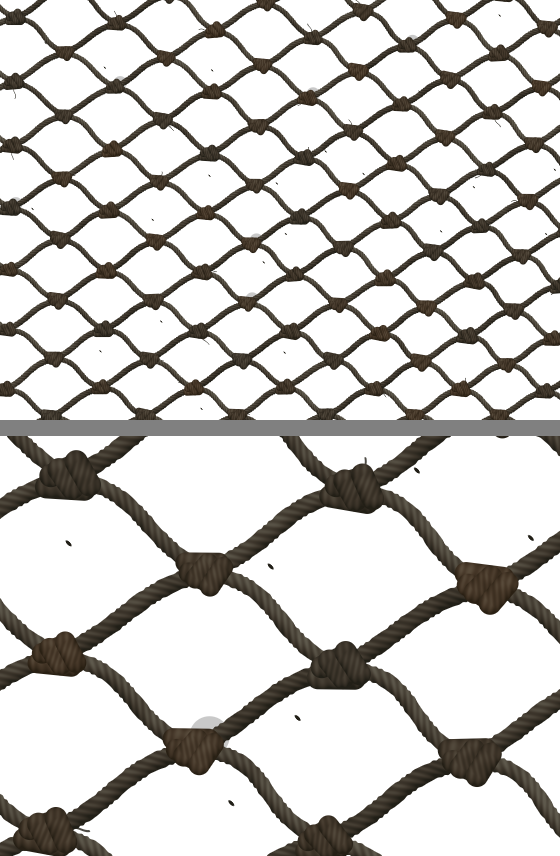
Top, the full canvas; bottom, a detail of the centre.
This pattern is drawn by a WebGL 2 fragment shader. Its source:

```glsl
#version 300 es
precision highp float;
// Knotted rope netting: a slightly warped diamond mesh of weathered cord on white.

uniform vec2 u_resolution;
out vec4 outColor;

// Mesh layout, in canvas heights: knot position is quadratic in its index.
const vec2 MESH_ORIGIN = vec2(0.6076, 0.5573);
const vec2 STEP_DOWN = vec2(0.1076, -0.0759);   // along the falling cords
const vec2 STEP_UP = vec2(0.1171, 0.0657);      // along the rising cords
const vec2 BEND_DOWN = vec2(-0.00127, 0.00086);
const vec2 BEND_UP = vec2(-0.00018, -0.00054);
const vec2 BEND_CROSS = vec2(-0.00122, -0.00087);
const float KNOT_JITTER = 0.003;

// Cord and knot shape
const float RADIUS_DOWN = 0.0061;
const float RADIUS_UP = 0.0070;
const vec2 BOW_DOWN = vec2(0.0060, 0.0058);     // single and double wave
const vec2 BOW_UP = vec2(0.0045, -0.0035);
const float TWIST = 760.0;
const float KNOT_SIZE = 0.0255;
const vec4 KNOT_TURNS[4] = vec4[4](             // segment ends of each turn
  vec4(-0.70, -0.22, 0.40, -0.36), vec4(-0.55, 0.10, 0.20, 0.36),
  vec4(-0.30, 0.26, 0.05, -0.30), vec4(0.22, 0.46, 0.56, -0.24));
const float TURN_RADIUS = 0.34;

// Colours
const vec3 PAPER = vec3(1.0);
const vec3 SHADOW = vec3(0.13, 0.12, 0.09);
const vec3 HEMP = vec3(0.24, 0.21, 0.17);
const vec3 WORN = vec3(0.37, 0.35, 0.30);
const vec3 RUST = vec3(0.035, 0.005, -0.015);
const vec3 SCRAP = vec3(0.79);

float hash(vec2 c, float seed) {
  return fract(sin(dot(c, vec2(12.99, 78.23)) + seed * 3.71) * 437.58);
}

float mottle(vec2 p) {
  return sin(p.x * 91.0 + 2.0 * sin(p.y * 67.0)) * sin(p.y * 113.0 + sin(p.x * 151.0));
}

float coverage(float d) { return clamp(0.5 - d * u_resolution.y, 0.0, 1.0); }

vec3 ropeColor(float tone) {
  return mix(mix(SHADOW, HEMP, clamp(tone * 2.0, 0.0, 1.0)), WORN,
             clamp(tone * 2.0 - 1.0, 0.0, 1.0));
}

vec2 meshPoint(vec2 c) {
  return MESH_ORIGIN + c.x * STEP_DOWN + c.y * STEP_UP
       + c.x * c.x * BEND_DOWN + c.y * c.y * BEND_UP + c.x * c.y * BEND_CROSS;
}

vec2 meshIndex(vec2 p) {
  mat2 toIndex = inverse(mat2(STEP_DOWN, STEP_UP));
  vec2 c = vec2(0.0);
  for (int k = 0; k < 6; k++) c += toIndex * (p - meshPoint(c));
  return c;
}

vec2 knotCentre(vec2 c) {
  return meshPoint(c) + KNOT_JITTER * (vec2(hash(c, 1.0), hash(c, 2.0)) - 0.5);
}

float segmentParam(vec2 p, vec2 a, vec2 b) {
  return clamp(dot(p - a, b - a) / dot(b - a, b - a), 0.0, 1.0);
}

// One bowed, twisted cord between neighbouring knots
void drawCord(inout vec3 color, vec2 p, vec2 c, vec2 next, vec2 bow, float radius, float lift) {
  vec2 a = knotCentre(c), span = knotCentre(c + next) - a;
  float len = length(span);
  vec2 along = span / len;
  float s = dot(p - a, along), t = s / len;
  if (t < 0.0 || t > 1.0) return;
  bow *= 0.7 + 0.6 * vec2(hash(c, 3.0 + lift), hash(c, 4.0 + lift));
  vec2 phase = 3.14159 * t * vec2(1.0, 2.0);
  float slope = dot(bow * vec2(1.0, 2.0), cos(phase)) * 3.14159 / len;
  float v = (dot(p - a, vec2(-along.y, along.x)) - dot(bow, sin(phase))) / sqrt(1.0 + slope * slope);
  float fray = 0.0004 * sin(s * 690.0 + 3.0 * sin(s * 210.0 + c.x));
  float h = v / radius;
  float tone = 0.52 + lift + 0.32 * h - 0.28 * h * h + 0.16 * sin(TWIST * (s + 1.1 * v))
             + 0.10 * mottle(p) + 0.2 * (hash(c, 5.0 + lift) - 0.5);
  color = mix(color, ropeColor(tone), coverage(abs(v) - radius - fray));
}

// Overlapping turns of rope; alternate rows are turned over
void drawKnot(inout vec3 color, vec2 p, vec2 c) {
  float flip = mod(c.x + c.y, 2.0) > 0.5 ? 1.0 : -1.0;
  float tilt = (flip > 0.0 ? 0.08 : -0.22) + 0.3 * (hash(c, 6.0) - 0.5);
  float size = KNOT_SIZE * (0.92 + 0.16 * hash(c, 7.0));
  vec2 q = mat2(cos(tilt), -sin(tilt), sin(tilt), cos(tilt)) * (p - knotCentre(c)) / size;
  q.y *= flip;
  for (int k = 0; k < 4; k++) {
    vec2 a = KNOT_TURNS[k].xy, b = KNOT_TURNS[k].zw;
    float t = segmentParam(q, a, b);
    vec2 r = (q - mix(a, b, t)) / TURN_RADIUS;
    float rim = length(r);
    float tone = 0.52 + 0.28 * dot(r, vec2(-0.3, 0.95 * flip)) - 0.45 * rim * rim * rim
               + 0.12 * sin(19.0 * (t + 0.5 * r.x)) + 0.12 * mottle(p * 1.7);
    vec3 turn = ropeColor(tone) + RUST * hash(c, 8.0);
    color = mix(color, turn, coverage((rim - 1.0) * TURN_RADIUS * size));
  }
}

// Pale scraps, loose fibres and specks caught near some knots
void drawDebris(inout vec3 color, vec2 p, vec2 c) {
  vec2 q = p - knotCentre(c);
  if (hash(c, 9.0) > 0.95) color = mix(color, SCRAP, coverage(length(q - vec2(0.012, 0.010)) - 0.016));
  float angle = 6.2832 * hash(c, 10.0);
  vec2 dir = vec2(cos(angle), sin(angle));
  if (hash(c, 11.0) > 0.6) {
    vec2 tip = dir * (0.026 + 0.014 * hash(c, 12.0));
    vec2 bent = q + 0.002 * sin(q.yx * 240.0);
    float d = length(bent - tip * segmentParam(bent, vec2(0.0), tip));
    color = mix(color, SHADOW, 0.8 * coverage(d - 0.0008));
  }
  vec2 speck = q - dir.yx * 0.052;
  if (hash(c, 13.0) > 0.7) color = mix(color, SHADOW, coverage(length(speck + 0.4 * speck.yx) - 0.0018));
}

void main() {
  vec2 p = gl_FragCoord.xy / u_resolution.y;
  vec2 cell = floor(meshIndex(p));
  vec3 color = PAPER;
  // Layers from back to front: debris, cords, knots
  for (int layer = 0; layer < 3; layer++)
    for (int k = 0; k < 16; k++) {
      vec2 c = cell + vec2(k % 4 - 1, k / 4 - 1);
      if (layer == 0) drawDebris(color, p, c);
      else if (layer == 1) {
        drawCord(color, p, c, vec2(1, 0), BOW_DOWN, RADIUS_DOWN, 0.16);
        drawCord(color, p, c, vec2(0, 1), BOW_UP, RADIUS_UP, 0.0);
      } else drawKnot(color, p, c);
    }
  outColor = vec4(color, 1.0);
}
```
